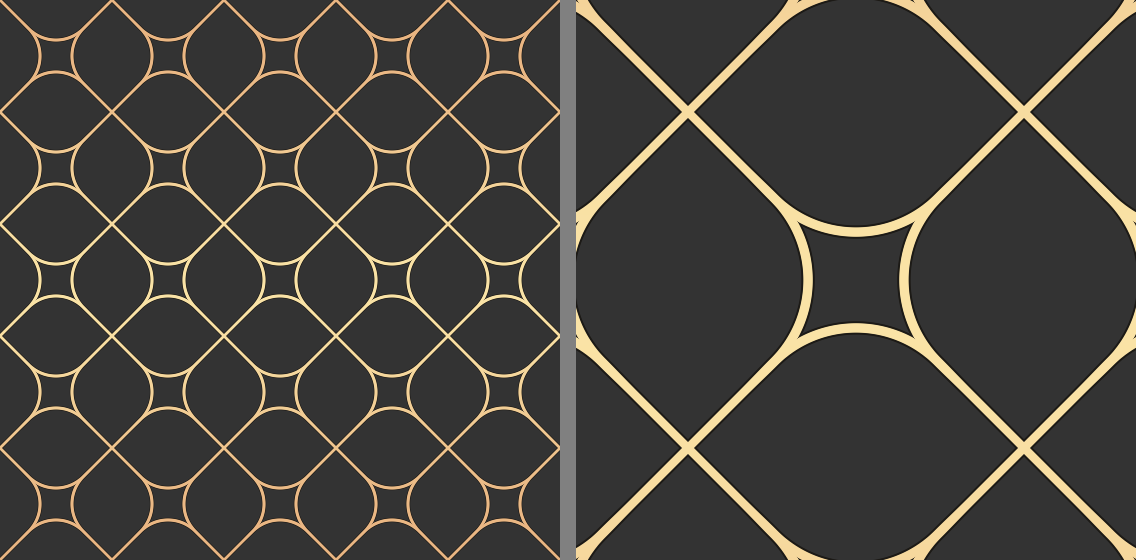
Left: the whole. Right: its middle third, enlarged.
Write a Shadertoy shader that draws this pattern.

```glsl
// Gold line lattice of rounded leaves and concave four-point stars on charcoal.

#define REPEATS 5.0
#define ARC_CENTER 0.487      // arc centre, from the star centre, in cells
#define ARC_WIDTH 0.028       // stroke widths, in cells
#define LINE_WIDTH 0.025
#define RIM_WIDTH 0.006       // dark rim beside each stroke
#define GLOW_HEIGHT 0.485     // height of the palest gold
#define CHARCOAL vec3(0.200, 0.200, 0.200)
#define RIM_COLOR vec3(0.110, 0.100, 0.085)
#define PALE_GOLD vec3(0.980, 0.890, 0.650)
#define COPPER_GOLD vec3(0.915, 0.710, 0.510)

const float TAU = 6.28318531;
const float SQRT_HALF = 0.70710678;

// Folds a cell point into the wedge 0 <= y <= x around the star.
vec2 foldCell(vec2 p) {
    p = abs(p);
    return vec2(max(p.x, p.y), min(p.x, p.y));
}

// Distance to the diagonal and the arc that leaves it tangentially.
float latticeDistance(vec2 q) {
    float diagonal = (q.x - q.y) * SQRT_HALF;
    float arc = abs(length(q - vec2(ARC_CENTER, 0.0)) - ARC_CENTER * SQRT_HALF);
    return q.x + q.y > ARC_CENTER ? diagonal : arc;
}

// Antialiased coverage of a stroke with the given half width.
float strokeMask(float dist, float halfWidth, float pixel) {
    return 1.0 - smoothstep(-0.6 * pixel, 0.6 * pixel, dist - halfWidth);
}

// Vertical metallic gradient that wraps from top to bottom.
vec3 goldColor(float height) {
    float glow = 0.5 + 0.5 * cos(TAU * (height - GLOW_HEIGHT));
    return mix(COPPER_GOLD, PALE_GOLD, pow(glow, 1.25));
}

void mainImage(out vec4 fragColor, in vec2 fragCoord) {
    vec2 uv = fragCoord / iResolution.xy;
    float pixel = REPEATS / min(iResolution.x, iResolution.y);

    vec2 q = foldCell(fract(uv * REPEATS) - 0.5);
    float dist = latticeDistance(q);

    // Strokes taper slightly from the arcs to the straight lines.
    float taper = smoothstep(0.0, 0.2, q.x + q.y - ARC_CENTER);
    float halfWidth = 0.5 * mix(ARC_WIDTH, LINE_WIDTH, taper);

    vec3 color = CHARCOAL;
    color = mix(color, RIM_COLOR, strokeMask(dist, halfWidth + RIM_WIDTH, pixel));
    color = mix(color, goldColor(uv.y), strokeMask(dist, halfWidth, pixel));
    fragColor = vec4(color, 1.0);
}
```
